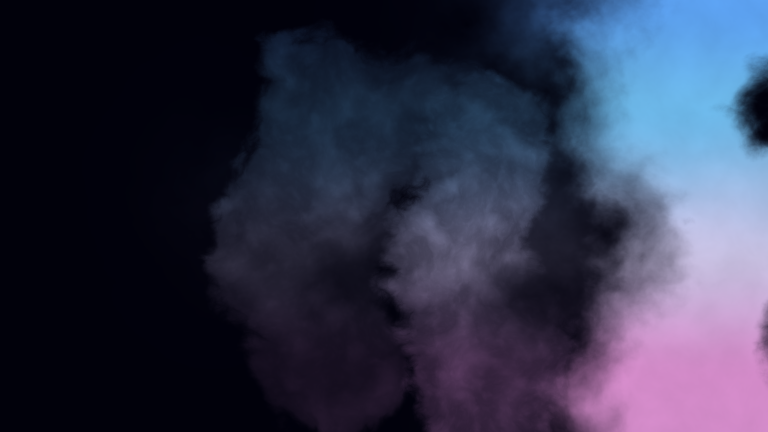
This background is drawn by a WebGL 1 fragment shader. Its source:

```glsl
precision highp float;
// Billowing smoke lit blue above and pink below, thinning leftward into a night sky.

uniform vec2 u_resolution;

const vec3 NIGHT = vec3(0.004, 0.004, 0.045);
const vec3 PINK = vec3(0.82, 0.54, 0.78);
const vec3 LILAC = vec3(0.78, 0.75, 0.88);
const vec3 CYAN = vec3(0.42, 0.71, 0.90);
const vec3 AZURE = vec3(0.36, 0.63, 0.94);

// Pseudo-random gradient for a lattice corner
vec2 gradient(vec2 cell) {
  vec3 h = fract(cell.xyx * vec3(0.1031, 0.1030, 0.0973));
  h += dot(h, h.yzx + 33.33);
  return fract((h.xx + h.yz) * h.zy) * 2.0 - 1.0;
}

float gradientNoise(vec2 p) {
  vec2 i = floor(p);
  vec2 f = p - i;
  vec2 u = f * f * f * (f * (f * 6.0 - 15.0) + 10.0);
  vec2 e = vec2(1.0, 0.0);
  float low = mix(dot(gradient(i), f), dot(gradient(i + e), f - e), u.x);
  float high = mix(dot(gradient(i + e.yx), f - e.yx),
                   dot(gradient(i + 1.0), f - 1.0), u.x);
  return mix(low, high, u.y);
}

// Layered noise: x is smooth and signed, y is folded into rounded lobes
vec2 smokeNoise(vec2 p) {
  vec2 sum = vec2(0.0);
  float amplitude = 0.5;
  for (int i = 0; i < 6; i++) {
    float n = gradientNoise(p);
    sum += amplitude * vec2(n, abs(n));
    p = mat2(1.6, 1.2, -1.2, 1.6) * p + 7.3;
    amplitude *= 0.52;
  }
  return sum;
}

// Approximate distance inside an ellipse, positive within
float puff(vec2 p, vec2 center, vec2 radius) {
  return (1.0 - length((p - center) / radius)) * min(radius.x, radius.y);
}

float softUnion(float a, float b) {
  float h = max(0.05 - abs(a - b), 0.0) / 0.05;
  return max(a, b) + h * h * 0.0125;
}

float glow(vec2 p, vec2 center, vec2 radius) {
  vec2 q = (p - center) / radius;
  return exp(-dot(q, q));
}

vec3 smokeTint(float y) {
  vec3 tint = mix(PINK, LILAC, smoothstep(0.12, 0.42, y));
  tint = mix(tint, CYAN, smoothstep(0.38, 0.76, y));
  return mix(tint, AZURE, smoothstep(0.75, 1.0, y));
}

float backCloud(vec2 p) {
  float d = puff(p, vec2(0.78, 0.70), vec2(0.21, 0.23));
  d = softUnion(d, puff(p, vec2(0.635, 0.85), vec2(0.07, 0.09)));
  d = softUnion(d, puff(p, vec2(0.69, 0.43), vec2(0.23, 0.25)));
  d = softUnion(d, puff(p, vec2(0.78, 0.17), vec2(0.20, 0.19)));
  return softUnion(d, puff(p, vec2(0.98, 0.72), vec2(0.22, 0.17)));
}

float frontCloud(vec2 p) {
  float d = puff(p, vec2(1.12, 0.61), vec2(0.18, 0.23));
  d = softUnion(d, puff(p, vec2(1.06, 0.40), vec2(0.19, 0.21)));
  return softUnion(d, puff(p, vec2(1.13, 0.15), vec2(0.21, 0.26)));
}

// Lays a lobed cloud over the scene, shading its creases and rim
vec3 addCloud(vec3 base, vec3 tint, float d, vec2 grain, float gain) {
  float cover = smoothstep(-0.005, 0.035, d);
  float shade = 0.80 + 1.0 * grain.x + 0.9 * (grain.y - 0.15);
  shade *= mix(0.72, 1.0, smoothstep(0.0, 0.10, d));
  return mix(base, NIGHT + tint * gain * max(shade, 0.0), cover);
}

void main() {
  vec2 p = gl_FragCoord.xy / u_resolution.y;
  p.x += 0.5 * (16.0 / 9.0 - u_resolution.x / u_resolution.y);
  vec2 broad = smokeNoise(p * 3.2 + 4.0);
  vec2 bend = vec2(broad.x, smokeNoise(p * 3.2 + 19.0).x);
  vec2 warped = p + 0.09 * bend;
  vec2 fine = smokeNoise(warped * 7.0 + 31.0);
  vec3 tint = smokeTint(p.y + 0.05 * bend.y);
  float lobes = 0.16 * (fine.y - 0.16);

  // Faint haze behind the clouds and blue wisps along the top
  float haze = 0.13 * glow(p, vec2(1.30, 0.45), vec2(0.22, 0.50));
  haze += 0.035 * glow(p, vec2(0.50, 0.54), vec2(0.13, 0.16));
  haze += 0.36 * glow(p, vec2(1.34, 0.94), vec2(0.20, 0.17));
  vec3 color = NIGHT + tint * haze * max(0.8 + 2.2 * broad.x + fine.x, 0.0);

  // Dim rear cloud, with a hollow beside the front one
  float hollow = glow(warped, vec2(0.82, 0.36), vec2(0.11, 0.08));
  float rearGain = 0.19 + 0.14 * glow(p, vec2(0.76, 0.60), vec2(0.28, 0.20));
  rearGain *= (1.0 - 0.65 * hollow) * mix(0.75, 1.0, smoothstep(0.05, 0.4, p.y));
  color = addCloud(color, tint, backCloud(warped) + lobes, fine, rearGain);

  // Brighter front cloud, strongest at middle height
  float gap = glow(warped, vec2(1.25, 0.31), vec2(0.12, 0.09));
  float frontGain = 0.36 + 0.21 * glow(p, vec2(1.09, 0.45), vec2(0.25, 0.18));
  frontGain *= 1.0 - 0.65 * gap;
  color = addCloud(color, tint, frontCloud(warped) + lobes, fine, frontGain);

  // Dense luminous column with a ragged left side and a torn right rim
  float edge = 1.36 + 0.06 * cos((p.y - 0.42) * 8.5);
  float reach = p.x - edge + 0.22 * broad.x + 0.14 * fine.x;
  float column = 0.45 * smoothstep(-0.07, 0.06, reach) + 0.55 * smoothstep(0.0, 0.20, reach);
  float tear = glow(p, vec2(1.77, 0.73), vec2(0.07, 0.12));
  tear += 0.5 * glow(p, vec2(1.80, 0.20), vec2(0.06, 0.14));
  column *= 1.0 - smoothstep(0.25, 0.95, tear + 1.1 * fine.x);
  color = mix(color, tint * (1.0 + 0.14 * fine.x), column);

  gl_FragColor = vec4(color, 1.0);
}
```
